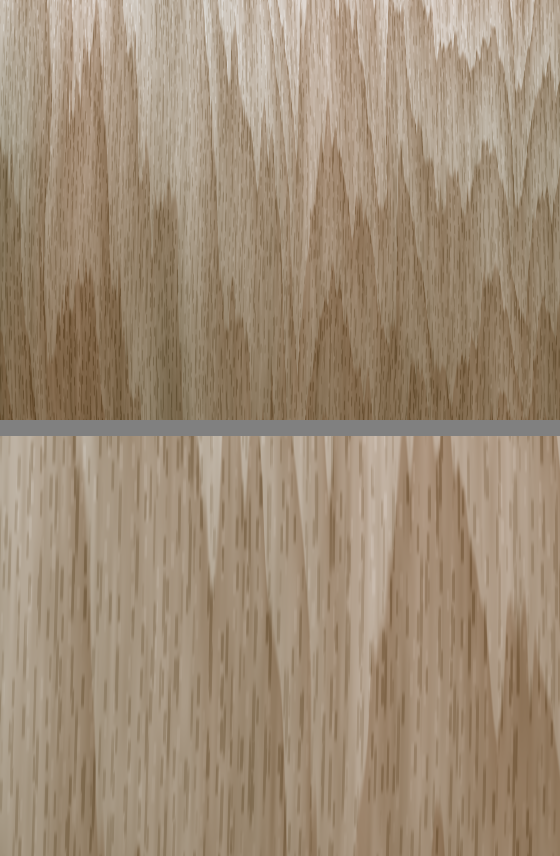
Top: the whole. Bottom: its middle third, enlarged.
Reproduce this texture procedurally as a Shadertoy shader.

```glsl
// Oak veneer with upright grain under a soft light from above.
// Growth rings are a sawtooth over a height field with sharp downward cusps;
// stretched noise gives fibres, and jittered cells give pores and pale flecks.

float hash(vec2 p) {
    vec3 q = fract(vec3(p.xyx) * 0.1031);
    q += dot(q, q.yzx + 33.33);
    return fract((q.x + q.y) * q.z);
}

// Smooth value noise centred on zero, from -0.5 to 0.5
float fibre(vec2 p) {
    vec2 i = floor(p), f = fract(p);
    f = f * f * (3.0 - 2.0 * f);
    float low = mix(hash(i), hash(i + vec2(1, 0)), f.x);
    float high = mix(hash(i + vec2(0, 1)), hash(i + vec2(1, 1)), f.x);
    return mix(low, high, f.y) - 0.5;
}

// One tapered upright streak per cell, columns shifted at random
float streaks(vec2 p, vec2 cell, float seed) {
    vec2 q = p / cell;
    float column = floor(q.x);
    q.y += 37.0 * hash(vec2(column, seed));
    vec2 id = vec2(column, floor(q.y)) + seed;
    vec2 f = fract(q) - 0.5;
    float size = hash(id);
    float soft = 1.0 / iResolution.y;
    float halfWidth = mix(0.0003, 0.0012, size);
    float dx = abs(f.x - 0.4 * (hash(id + 7.0) - 0.5)) * cell.x;
    float line = 1.0 - smoothstep(max(halfWidth - 0.5 * soft, 0.0), halfWidth + 0.7 * soft, dx);
    float reach = 0.25 + 0.25 * size;
    float taper = 1.0 - smoothstep(0.5 * reach, reach, abs(f.y));
    return line * taper * smoothstep(0.25, 0.6, size);
}

// Ring count: steep sideways on the left, cusped arches on the right
float ringField(vec2 p) {
    float right = smoothstep(0.45, 0.8, p.x);
    float dense = smoothstep(0.95, 1.25, p.x);
    float x = p.x + 0.025 * sin(3.1 * p.y + 5.0 * p.x) + 0.015 * sin(19.0 * p.x + 2.0 * p.y);
    float arches = abs(sin(17.0 * x + 0.6)) + 0.6 * abs(sin(29.0 * x + 1.7));
    float rings = mix(1.5, 2.2, right) * p.y + 1.4 * dense * p.y;
    rings -= mix(0.5, 1.0, right) * arches;
    rings -= 11.0 * max(0.68 - x, 0.0);
    rings += 0.5 * sin(6.0 * x + 1.0) + 0.5 * fibre(vec2(14.0 * x, 1.5 * p.y));
    // Ragged edges where the rings cross the fibres
    rings += 0.32 * fibre(vec2(105.0 * p.x, 3.0 * p.y));
    return rings + 0.16 * fibre(vec2(230.0 * p.x, 8.0 * p.y));
}

vec3 oakColour(float tone) {
    return vec3(0.47, 0.39, 0.28) + tone * vec3(0.35, 0.35, 0.38)
         + tone * tone * vec3(0.0, 0.04, 0.08);
}

void mainImage(out vec4 fragColor, in vec2 fragCoord) {
    vec2 p = fragCoord / iResolution.y;
    float height = clamp(p.y, 0.0, 1.0);

    // Light falls off downwards and towards the sides
    float tone = 0.20 + 0.72 * pow(height, 1.3);
    tone -= 0.35 * (p.x - 0.78) * (p.x - 0.78);

    // Rings: pale above each edge, browner towards the next
    float phase = fract(ringField(p));
    float ring = pow(phase, 1.3) * (1.0 - smoothstep(0.92, 1.0, phase));
    tone += mix(0.2, 0.5, height) * (0.4 - ring);

    // Fibres follow a gentle sway
    vec2 g = p + vec2(0.007 * sin(4.0 * p.y + 3.0 * p.x), 0.0);
    tone += 0.13 * fibre(vec2(17.0 * g.x, 0.9 * g.y));
    tone += 0.16 * fibre(vec2(62.0 * g.x, 1.7 * g.y));
    tone += 0.15 * fibre(vec2(290.0 * g.x, 13.0 * g.y));

    // Dark pores in three sizes, then short silky flecks
    float pores = 0.0;
    for (int i = 0; i < 3; i++) {
        float n = float(i);
        pores = max(pores, streaks(g, vec2(0.009 + 0.003 * n, 0.035 + 0.03 * n), 11.0 + 23.0 * n));
    }
    tone -= 0.30 * pores * mix(0.65, 1.0, ring);
    tone += 0.16 * height * streaks(g, vec2(0.010, 0.028), 91.0);

    // Warm and olive patches
    float warmth = fibre(vec2(5.0 * g.x, 1.6 * g.y) + 4.0) + 0.4 * (ring - 0.4);
    vec3 colour = oakColour(clamp(tone, -0.45, 1.15));
    colour += warmth * vec3(0.035, -0.015, -0.025);

    fragColor = vec4(clamp(colour, 0.0, 1.0), 1.0);
}
```
